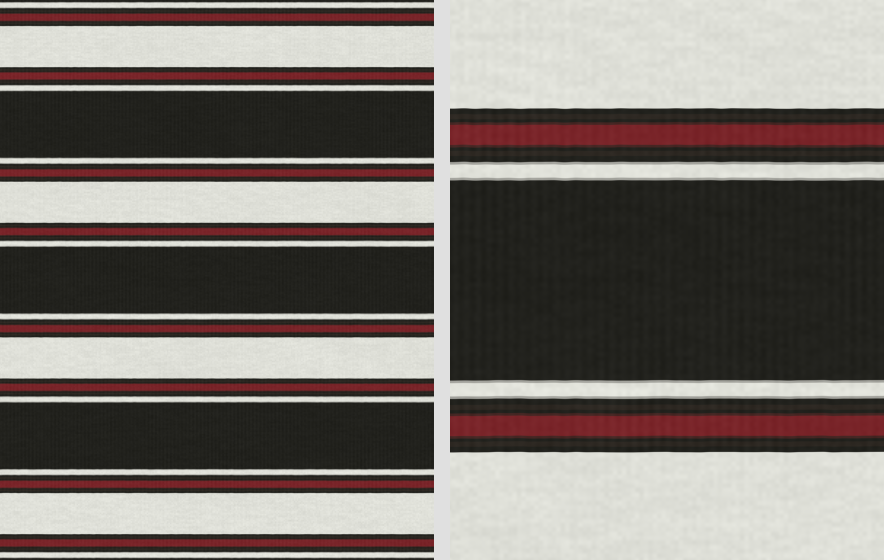
Left, the full canvas; right, a detail of the centre.
A WebGL 1 fragment shader for this pattern:

```glsl
precision highp float;
// Horizontal awning stripes: wide pale and black bands, joined by a mirrored
// border of black, red, black and a thin pale line. Each repeat is folded about
// the middle of its pale band; thread ribs and noise add the woven surface.

uniform vec2 u_resolution;

// Layout, in canvas heights
const float PERIOD = 0.2780;
const float FIRST_CENTER = 0.0832;   // pale band centre, measured from the top

// Stripe edges, as distance from the pale band centre in repeats
const float PALE_EDGE = 0.1322;
const float RED_INNER = 0.1670;
const float RED_OUTER = 0.2100;
const float LINE_INNER = 0.2465;
const float LINE_OUTER = 0.2860;
const float SEAM = 0.0055;           // brown thread beside the red
const float WOBBLE = 0.0014;         // unevenness of the edges

// Weave, in threads per canvas height
const float WARP = 150.0;
const float WEFT = 256.0;
const float PALE_GRAIN = 0.050;
const float DARK_GRAIN = 0.022;

const vec3 BLACK = vec3(0.130, 0.130, 0.112);
const vec3 PALE = vec3(0.872, 0.876, 0.846);
const vec3 RED = vec3(0.475, 0.142, 0.160);
const vec3 BROWN = vec3(0.270, 0.150, 0.138);
const vec3 GREY = vec3(0.640, 0.640, 0.615);

float hash(vec2 p) {
  return fract(sin(dot(p, vec2(127.1, 311.7))) * 43758.5453);
}

float noise(vec2 p) {
  vec2 cell = floor(p);
  vec2 f = fract(p);
  f = f * f * (3.0 - 2.0 * f);
  float low = mix(hash(cell), hash(cell + vec2(1.0, 0.0)), f.x);
  float high = mix(hash(cell + vec2(0.0, 1.0)), hash(cell + vec2(1.0)), f.x);
  return mix(low, high, f.y);
}

// Smooth coverage of the strip between two edges
float band(float d, float inner, float outer, float soft) {
  return smoothstep(inner - soft, inner + soft, d)
       * (1.0 - smoothstep(outer - soft, outer + soft, d));
}

// Stripe colour at distance d from the pale band centre
vec3 stripes(float d, float soft) {
  vec3 color = mix(BLACK, PALE, band(d, -1.0, PALE_EDGE, soft));

  // Red core between two brown seams
  color = mix(color, BROWN, band(d, RED_INNER - SEAM, RED_OUTER + SEAM, soft));
  color = mix(color, RED, band(d, RED_INNER, RED_OUTER, soft));

  // Faint brown cord in the middle of each dark guard
  float innerCord = (PALE_EDGE + RED_INNER) * 0.5;
  float outerCord = (RED_OUTER + LINE_INNER) * 0.5;
  float cord = band(d, innerCord - SEAM, innerCord + SEAM, soft)
             + band(d, outerCord - SEAM, outerCord + SEAM, soft);
  color += cord * vec3(0.045, 0.025, 0.020);

  // Thin pale line with grey selvedges
  color = mix(color, GREY, band(d, LINE_INNER, LINE_OUTER, soft));
  return mix(color, PALE * 1.01,
             band(d, LINE_INNER + SEAM, LINE_OUTER - SEAM, soft));
}

// Signed thread texture around zero, with short streaks along the weft
float weave(vec2 p) {
  float streak = noise(p * vec2(70.0, WEFT)) - 0.5;
  float fleck = noise(p * WEFT * 1.5 + 17.0) - 0.5;
  float cloud = noise(p * vec2(9.0, 24.0) + 5.0) - 0.5;
  return 0.6 * streak + 0.7 * fleck + 0.25 * cloud;
}

void main() {
  vec2 p = gl_FragCoord.xy / u_resolution.y;

  // Fold every repeat about its pale centre
  float repeat = (1.0 - p.y - FIRST_CENTER) / PERIOD;
  float d = abs(fract(repeat + 0.5) - 0.5);
  d += WOBBLE * (noise(vec2(p.x * WARP, floor(repeat * 2.0))) - 0.5);
  float soft = 0.8 / (u_resolution.y * PERIOD);
  vec3 color = stripes(d, soft);

  // Grain is stronger on pale yarn; upright ribs show on dark yarn
  float lightness = smoothstep(0.2, 0.8, color.g);
  float grain = weave(p);
  float rib = sin(6.2832 * WARP * p.x) * (0.5 + noise(p * vec2(40.0, 12.0)));
  color += grain * mix(DARK_GRAIN, PALE_GRAIN, lightness);
  color += rib * mix(0.007, 0.003, lightness);

  gl_FragColor = vec4(clamp(color, 0.0, 1.0), 1.0);
}
```
